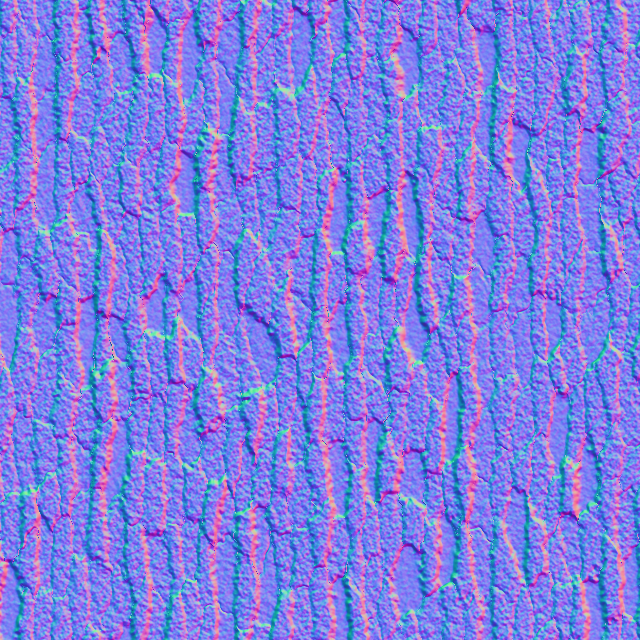
Reproduce this texture map procedurally as a three.js fragment shader.

```glsl
// Tangent-space normal map of flaky bark: tall plates at stepped levels,
// laid out as stretched Voronoi cells with ragged seams and a gritty skin.
// A height field is built first, then its slope is encoded as colour.
varying vec2 vUv;

const vec2 PLATE_COUNT = vec2(35.0, 10.0);  // plates across and up
const float SEAM_SHARPNESS = 580.0;
const float STEP_HEIGHT = 0.034;
const float GROOVE_DEPTH = 0.0030;
const float SLOPE_SPACING = 0.001;
const float NORMAL_LENGTH = 0.92;           // below 1 mutes the encoded normal

float hash(vec2 p) {
  vec3 q = fract(p.xyx * 0.1031);
  q += dot(q, q.yzx + 33.33);
  return fract((q.x + q.y) * q.z);
}

// Slope of one lattice corner, seen from offset f
float cornerSlope(vec2 cell, vec2 f, vec2 corner) {
  vec2 id = cell + corner;
  vec2 gradient = vec2(hash(id), hash(id + 71.7)) * 2.0 - 1.0;
  return dot(gradient, f - corner);
}

// Smooth gradient noise, centred on zero
float noise(vec2 p) {
  vec2 cell = floor(p);
  vec2 f = fract(p);
  vec2 u = f * f * f * (f * (f * 6.0 - 15.0) + 10.0);
  float low = mix(cornerSlope(cell, f, vec2(0.0)),
                  cornerSlope(cell, f, vec2(1.0, 0.0)), u.x);
  float high = mix(cornerSlope(cell, f, vec2(0.0, 1.0)),
                   cornerSlope(cell, f, vec2(1.0)), u.x);
  return mix(low, high, u.y);
}

vec2 noisePair(vec2 p) {
  return vec2(noise(p + 11.3), noise(p + 57.9));
}

vec2 rotate(vec2 p, float angle) {
  float c = cos(angle);
  float s = sin(angle);
  return vec2(c * p.x - s * p.y, s * p.x + c * p.y);
}

// Broad sway plus finer wobble that frays the plate outlines
vec2 fray(vec2 p) {
  vec2 sway = noisePair(p * vec2(9.0, 6.0)) * vec2(0.022, 0.03);
  vec2 wobble = noisePair(p * vec2(46.0, 34.0) + 7.0) * vec2(0.008, 0.022);
  vec2 chips = noisePair(p * 105.0 + 31.0) * vec2(0.005, 0.009);
  return p + sway + wobble + chips;
}

// Each column slides by its own amount, so plate ends do not line up
vec2 plateId(vec2 s, vec2 offset) {
  float column = floor(s.x) + offset.x;
  float slide = hash(vec2(column, 91.0));
  return vec2(column, floor(s.y - slide) + offset.y);
}

vec2 plateCentre(vec2 id) {
  float slide = hash(vec2(id.x, 91.0));
  vec2 jitter = vec2(hash(id + 3.7), hash(id + 68.1)) - 0.5;
  return id + 0.5 + vec2(0.0, slide) + jitter * vec2(0.5, 0.8);
}

// Random level, alternating a little so that neighbours rarely agree
float plateLevel(vec2 id) {
  vec2 parity = mod(id, 2.0);
  return 0.6 * hash(id + 23.4) + 0.26 * parity.x + 0.14 * parity.y;
}

// Returns the blended plate level (x) and the seam strength (y)
vec2 plates(vec2 p, vec2 count, float sharpness) {
  vec2 s = p * count;
  vec2 nearest = vec2(9.0);
  for (int j = -1; j <= 1; j++) {
    for (int i = -1; i <= 1; i++) {
      vec2 r = plateCentre(plateId(s, vec2(float(i), float(j)))) - s;
      if (dot(r, r) < dot(nearest, nearest)) nearest = r;
    }
  }
  // Weigh plates by true distance to their seams, so all seams are crisp
  float total = 0.0;
  float level = 0.0;
  for (int j = -1; j <= 1; j++) {
    for (int i = -1; i <= 1; i++) {
      vec2 id = plateId(s, vec2(float(i), float(j)));
      vec2 r = plateCentre(id) - s;
      float gap = dot(r, r) - dot(nearest, nearest);
      float seam = gap / max(2.0 * length((r - nearest) * count), 0.001);
      float weight = exp(-sharpness * seam);
      total += weight;
      level += weight * plateLevel(id);
    }
  }
  float others = min(total - 1.0, 1.0);
  return vec2(level / total, 4.0 * others / ((1.0 + others) * (1.0 + others)));
}

// Gritty surface from turned layers of noise
float grit(vec2 p) {
  return noise(rotate(p, 0.4) * 75.0 + 40.0) * 0.0036
       + noise(rotate(p, 1.1) * 135.0) * 0.0028
       + noise(rotate(p, 2.0) * 205.0) * 0.0016;
}

float barkHeight(vec2 p) {
  vec2 plate = plates(fray(p), PLATE_COUNT, SEAM_SHARPNESS);
  float roughness = mix(0.4, 1.0, smoothstep(0.1, 0.4, plate.x));
  return plate.x * STEP_HEIGHT - plate.y * GROOVE_DEPTH + grit(p) * roughness;
}

vec3 surfaceNormal(vec2 p, float spacing) {
  float here = barkHeight(p);
  float right = barkHeight(p + vec2(spacing, 0.0));
  float above = barkHeight(p + vec2(0.0, spacing));
  vec2 slope = vec2(right - here, above - here) / spacing;
  return normalize(vec3(-slope, 1.0));
}

void main() {
  vec3 normal = surfaceNormal(vUv, SLOPE_SPACING) * NORMAL_LENGTH;
  gl_FragColor = vec4(normal * 0.5 + 0.5, 1.0);
}
```
